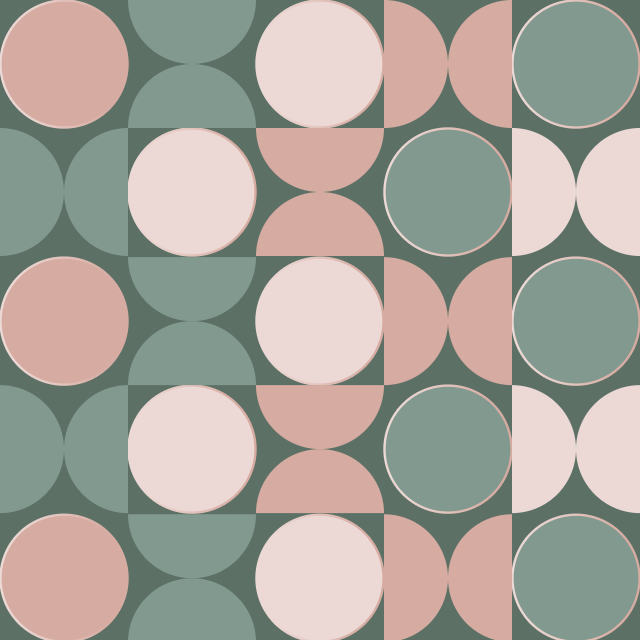
This pattern is drawn by a three.js fragment shader. Its source:

```glsl
// Five by five checkerboard of ringed discs and paired half discs in sage, pink and cream.
#define GRID 5
#define CELL 0.2
#define PAIR_GAP 0.00176
#define DISC_RADIUS 0.1011
#define RING_WIDTH 0.0037
#define GROUND vec3(0.36, 0.44, 0.40)
#define SAGE vec3(0.51, 0.60, 0.56)
#define PINK vec3(0.84, 0.67, 0.63)
#define CREAM vec3(0.925, 0.85, 0.835)

varying vec2 vUv;

// Antialiased coverage of a signed distance
float coverage(float dist, float pixel) {
  return clamp(0.5 - dist / pixel, 0.0, 1.0);
}

vec3 tone(float index) {
  return index < 0.5 ? PINK : index < 1.5 ? CREAM : SAGE;
}

// Cell centre, measured from the top; a thin gap follows every second row
vec2 cellCentre(vec2 cell) {
  return (cell + 0.5) * CELL + vec2(0.0, floor(cell.y * 0.5) * PAIR_GAP);
}

// Two half discs, flat sides on opposite cell edges, touching in the middle
float halfDiscs(vec2 q, bool stacked) {
  float r = 0.5 * CELL;
  q = abs(stacked ? q.yx : q);
  return max(length(vec2(r - q.x, q.y)) - r, q.x - r);
}

// Filled disc with a rim fading from cream on the left to pink on the right
vec3 paintDisc(vec3 base, vec2 q, vec3 fill, float pixel) {
  float dist = length(q) - DISC_RADIUS;
  vec3 rim = mix(CREAM, PINK, smoothstep(-DISC_RADIUS, DISC_RADIUS, q.x));
  vec3 color = mix(base, rim, coverage(dist, pixel));
  return mix(color, fill, coverage(dist + RING_WIDTH, pixel));
}

void main() {
  vec2 p = vec2(vUv.x, 1.0 - vUv.y);
  float pixel = fwidth(vUv.x);
  vec3 color = GROUND;
  vec3 halfColor = GROUND;
  float halfMask = 0.0;

  for (int row = 0; row < GRID; row++) {
    for (int column = 0; column < GRID; column++) {
      vec2 cell = vec2(float(column), float(row));
      vec2 q = p - cellCentre(cell);

      if (mod(cell.x + cell.y, 2.0) < 0.5) {
        color = paintDisc(color, q, tone(floor((cell.x + 1.0) * 0.5)), pixel);
      } else {
        bool stacked = mod(cell.x + 1.0, 4.0) > 1.5;
        float mask = coverage(halfDiscs(q, stacked), pixel);
        if (mask > halfMask) {
          halfMask = mask;
          halfColor = tone(mod(floor(cell.x * 0.5) + 2.0, 3.0));
        }
      }
    }
  }

  // Half discs lie over the slightly oversized discs
  gl_FragColor = vec4(mix(color, halfColor, halfMask), 1.0);
}
```
